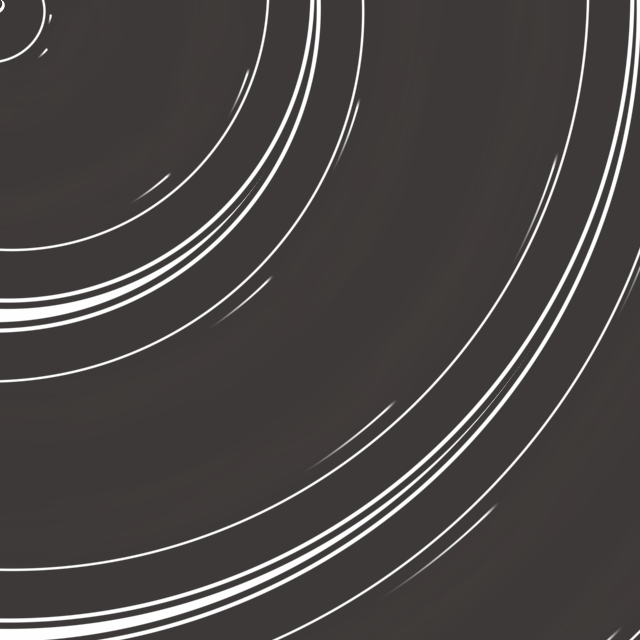
Give the GLSL for this background, as a three.js fragment shader.

```glsl
// Fine white arcs sweeping around the upper left corner on warm charcoal.
varying vec2 vUv;

const float QUARTER_TURN = 1.5707963;
const float RING_PERIOD = 0.5;
const float RING_RADIUS = 0.493;
const float EDGE_SOFTNESS = 0.0014;
const vec3 CHARCOAL = vec3(0.238, 0.222, 0.222);
const vec3 WARM_TINT = vec3(0.018, 0.016, 0.006);
const vec3 CHALK = vec3(0.995);

float hash(vec2 p) {
  return fract(sin(dot(p, vec2(127.1, 311.7))) * 43758.547);
}

float valueNoise(vec2 p) {
  vec2 cell = floor(p);
  vec2 f = fract(p);
  f = f * f * (3.0 - 2.0 * f);
  float low = mix(hash(cell), hash(cell + vec2(1.0, 0.0)), f.x);
  float high = mix(hash(cell + vec2(0.0, 1.0)), hash(cell + vec2(1.0)), f.x);
  return mix(low, high, f.y);
}

// Distance to the nearest ring of an evenly spaced family.
float ringDistance(float radius, float firstRing, float period) {
  return abs(mod(radius - firstRing + 0.5 * period, period) - 0.5 * period);
}

// Soft-edged stroke centred at an offset from the ring.
float stroke(float dist, float offset, float halfWidth) {
  float gap = abs(dist - offset) - halfWidth;
  return 1.0 - smoothstep(-EDGE_SOFTNESS, EDGE_SOFTNESS, gap);
}

// Short arc with a crisp head and a long fading tail.
float dash(float dist, float sweep, float start, float span, float offset) {
  float along = (sweep - start) / span;
  float fade = smoothstep(0.0, 0.15, along) * (1.0 - smoothstep(0.3, 1.05, along));
  float halfWidth = mix(0.0019, 0.001, clamp(along, 0.0, 1.0));
  return fade * stroke(dist, offset + 0.0026 * along, halfWidth);
}

// Faint brushed streaks that follow the arcs.
vec3 background(float radius, float sweep, float dist) {
  float coarse = valueNoise(vec2(radius * 45.0, sweep * 5.0));
  float fine = valueNoise(vec2(radius * 160.0, sweep * 9.0 + 20.0));
  float band = smoothstep(0.08, 0.15, dist) * (1.0 - smoothstep(0.17, 0.24, dist));
  return CHARCOAL + WARM_TINT * band * (0.65 * coarse + 0.35 * fine);
}

void main() {
  // Polar position: sweep runs from 0 at the right to 1 straight down.
  vec2 fromCorner = vec2(vUv.x, 1.0 - vUv.y);
  float radius = length(fromCorner);
  float sweep = atan(fromCorner.y, max(fromCorner.x, 0.00001)) / QUARTER_TURN;
  float dist = ringDistance(radius, RING_RADIUS, RING_PERIOD);

  // Outer lines and the inner pair spread apart along the sweep.
  float ink = stroke(dist, 0.0742 + 0.0286 * sweep, 0.0019);
  ink = max(ink, stroke(dist, 0.005 + 0.0185 * sweep, 0.0032));

  // Solid core that swells toward the bottom.
  ink = max(ink, stroke(dist, 0.0, 0.018 * (sweep - 0.42)));

  // Loose dashes outside the main lines.
  for (int i = 0; i < 2; i++) {
    float n = float(i);
    ink = max(ink, dash(dist, sweep, 0.168 + 0.333 * n, 0.138, 0.0895 + 0.0235 * n));
  }

  gl_FragColor = vec4(mix(background(radius, sweep, dist), CHALK, ink), 1.0);
}
```
